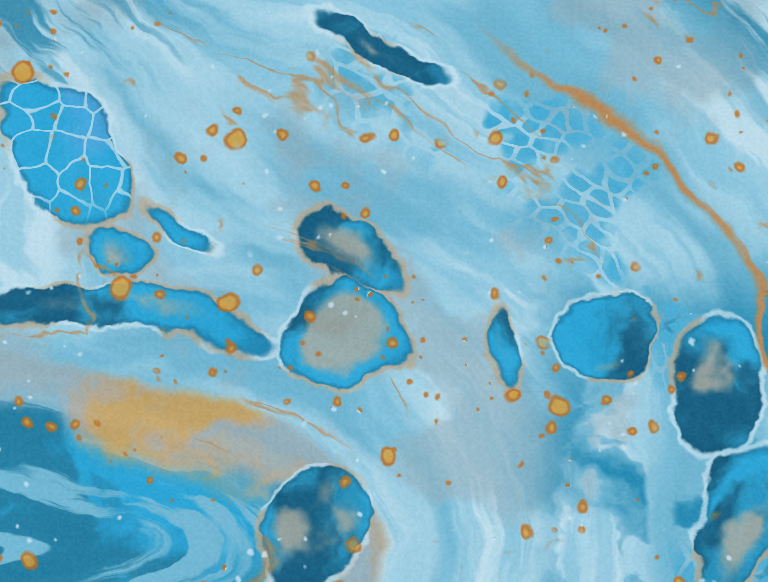
A Shadertoy shader for this background:

```glsl
// Marbled fluid paint: pale blue streams bending around teal pools, with rust veins and drops.

const vec3 MILK = vec3(0.77, 0.88, 0.93);
const vec3 PALE = vec3(0.62, 0.81, 0.89);
const vec3 MID = vec3(0.44, 0.71, 0.82);
const vec3 BRIGHT = vec3(0.18, 0.65, 0.84);
const vec3 DEEP = vec3(0.16, 0.51, 0.65);
const vec3 DARK = vec3(0.09, 0.34, 0.47);
const vec3 GREY = vec3(0.58, 0.69, 0.74);
const vec3 TAN = vec3(0.71, 0.66, 0.57);
const vec3 RUST = vec3(0.73, 0.44, 0.17);

float hash(vec2 p) {
    return fract(sin(dot(p, vec2(127.1, 311.7))) * 43758.5453);
}

float noise(vec2 p) {
    vec2 i = floor(p), f = fract(p);
    f = f * f * (3.0 - 2.0 * f);
    return mix(mix(hash(i), hash(i + vec2(1, 0)), f.x),
               mix(hash(i + vec2(0, 1)), hash(i + vec2(1, 1)), f.x), f.y);
}

float fbm(vec2 p) {
    float sum = 0.0, amp = 0.516;
    for (int i = 0; i < 5; i++) {
        sum += amp * noise(p);
        p = p * 2.03 + vec2(17.3, 9.1);
        amp *= 0.5;
    }
    return sum;
}

vec2 warp(vec2 p, float scale, float amount) {
    return p + amount * (vec2(fbm(p * scale + 3.7), fbm(p * scale + 41.2)) - 0.5);
}

// Stream coordinates: x across the current, y along it
vec2 current(vec2 p) {
    float d = 0.4 - p.x;
    float left = 0.5 * (d + sqrt(d * d + 0.02));
    float slope = mix(0.25, 1.1, smoothstep(0.4, 0.9, p.y));
    return vec2(length(vec2(left - d, p.y - 0.05)) - slope * left, p.x - p.y);
}

float ellipse(vec2 p, vec2 radii, float tilt) {
    float c = cos(tilt), s = sin(tilt);
    p = vec2(c * p.x + s * p.y, c * p.y - s * p.x);
    return (length(p / radii) - 1.0) * min(radii.x, radii.y);
}

// Large pools: centre, radii and tilt
float pools(vec2 p) {
    vec4 shape[12] = vec4[12](
        vec4(0.10, 0.74, 0.16, 0.09), vec4(0.21, 0.56, 0.06, 0.04), vec4(0.21, 0.455, 0.28, 0.045),
        vec4(0.60, 0.41, 0.11, 0.09), vec4(0.62, 0.55, 0.11, 0.05), vec4(0.54, 0.09, 0.11, 0.08),
        vec4(1.06, 0.43, 0.08, 0.08), vec4(1.24, 0.33, 0.12, 0.07), vec4(1.26, 0.10, 0.14, 0.07),
        vec4(0.65, 0.915, 0.12, 0.035), vec4(0.32, 0.61, 0.07, 0.02), vec4(0.89, 0.41, 0.07, 0.025));
    float tilt[12] = float[12](-0.8, -0.4, -0.12, -0.2, -0.5, 0.4, -1.0, 1.4, 1.2, -0.45, -0.6, -1.4);
    float d = 1.0;
    for (int i = 0; i < 12; i++) d = min(d, ellipse(p - shape[i].xy, shape[i].zw, tilt[i]));
    return d;
}

// Width of the gap between neighbouring cells
float lacing(vec2 p) {
    vec2 cell = floor(p);
    float near = 9.0, next = 9.0;
    for (int k = 0; k < 9; k++) {
        vec2 c = cell + vec2(k % 3 - 1, k / 3 - 1);
        float d = length(c + 0.15 + 0.7 * vec2(hash(c), hash(c + 31.7)) - p);
        next = min(next, max(near, d));
        near = min(near, d);
    }
    return next - near;
}

// Signed distance to sparse drops, in canvas units
float drops(vec2 p, float scale, float share) {
    vec2 c = floor(p * scale);
    vec2 offset = fract(p * scale) - 0.3 - 0.4 * vec2(hash(c + 5.1), hash(c + 8.3));
    float radius = 0.08 + 0.16 * hash(c + 2.9);
    return (hash(c) < share ? length(offset) - radius : 1.0) / scale;
}

void mainImage(out vec4 fragColor, in vec2 fragCoord) {
    vec2 p = fragCoord / iResolution.y;
    float px = 1.5 / iResolution.y;
    vec2 q = warp(warp(p, 3.0, 0.14), 9.0, 0.035);
    vec2 flow = current(q);
    float broad = fbm(flow * vec2(9.0, 1.6));
    float fine = fbm(flow * vec2(34.0, 3.0) + 20.0);
    float swirl = fbm(warp(p, 5.0, 0.35) * 6.0);
    float patchy = fbm(p * 5.0 + 60.0);

    // Pale streams with milky and tinted streaks
    vec3 col = mix(MID, PALE, smoothstep(0.28, 0.50, broad));
    col = mix(col, MILK, 0.8 * smoothstep(0.50, 0.68, broad));
    col = mix(col, MID, 0.5 * smoothstep(0.52, 0.68, fine));
    col = mix(col, GREY, 0.6 * smoothstep(0.56, 0.68, patchy));
    float corner = smoothstep(1.12, 1.32, flow.x) + 0.8 * smoothstep(0.45, 0.05, p.x) * smoothstep(0.75, 0.95, p.y);
    col = mix(col, DEEP, corner * smoothstep(0.42, 0.60, fine));

    // Teal delta on the lower right, basin on the lower left
    float delta = smoothstep(0.82, 1.05, q.x) * smoothstep(0.56, 0.40, q.y);
    float channel = smoothstep(0.03, 0.015, abs(flow.x - 0.76));
    vec3 teal = mix(MID, mix(DEEP, BRIGHT, 0.3), smoothstep(0.42, 0.58, swirl));
    col = mix(col, teal, delta * (1.0 - channel) * smoothstep(0.40, 0.46, swirl + 0.3 * (broad - 0.5)));
    float basin = smoothstep(0.26, 0.235, flow.x);
    vec3 shore = mix(GREY, TAN, smoothstep(0.42, 0.60, swirl));
    shore = mix(shore, vec3(0.77, 0.64, 0.38), 0.8 * smoothstep(0.57, 0.66, swirl));
    vec3 water = mix(mix(DEEP, BRIGHT, smoothstep(0.36, 0.56, swirl)), MID, smoothstep(0.52, 0.62, fine));
    col = mix(col, mix(water, shore, smoothstep(0.09, 0.17, flow.x + 0.2 * (swirl - 0.5))), basin);

    // Laced cells beside the streams
    float laceArea = smoothstep(0.16, 0.08, abs(flow.x - 0.88)) * smoothstep(0.50, 0.58, patchy);
    float gap = lacing(flow * vec2(30.0, 14.0));
    col = mix(col, mix(MID, BRIGHT, swirl), laceArea * smoothstep(0.12, 0.22, gap));

    // Pools with clouded centres, dark margins and thin pale rims
    float pool = pools(warp(warp(p, 6.0, 0.11), 20.0, 0.03));
    vec3 body = mix(DEEP, BRIGHT, smoothstep(0.38, 0.56, swirl));
    body = mix(body, DARK, 0.75 * smoothstep(0.46, 0.32, swirl));
    float blueSide = smoothstep(0.35, 0.2, p.x) * smoothstep(0.6, 0.68, p.y);
    body = mix(body, mix(vec3(0.32, 0.68, 0.90), BRIGHT, smoothstep(0.4, 0.6, swirl)), 0.8 * blueSide);
    body = mix(body, mix(GREY, TAN, 0.6), 0.85 * (1.0 - blueSide) * smoothstep(-0.015, -0.04, pool) * smoothstep(0.48, 0.58, patchy));
    body = mix(body, DARK, 0.5 * smoothstep(-0.012, 0.0, pool));
    body = mix(body, PALE, blueSide * smoothstep(0.10, 0.04, lacing(q * 16.0)));
    col = mix(col, body, smoothstep(px, -px, pool));
    float rim = smoothstep(0.0035 + px, 0.001, abs(pool - 0.002));
    col = mix(col, mix(MILK, TAN, smoothstep(0.48, 0.58, patchy)), 0.75 * rim);

    // Rust veins drawn out by the current
    float vein = smoothstep(0.018, 0.0, abs(flow.x - 1.01)) * smoothstep(0.8, 0.95, p.x);
    vein += 0.7 * smoothstep(0.02, 0.0, abs(broad - 0.47)) * smoothstep(0.55, 0.64, fbm(p * 7.0 + 12.0));
    col = mix(col, mix(TAN, RUST, fine), vein * smoothstep(0.40, 0.56, fine));

    // Scattered drops, from ringed rust spots to fine flecks
    for (int i = 0; i < 3; i++) {
        float scale = 11.0 * exp2(float(i));
        float d = drops(warp(p, 25.0, 0.02) + float(i) * 3.3, scale, 0.10);
        vec3 ink = mix(RUST, vec3(0.82, 0.62, 0.25), smoothstep(-0.003, -0.008, d));
        ink = i == 2 ? mix(MILK, RUST, step(0.5, swirl)) : ink;
        col = mix(col, ink, 0.85 * smoothstep(px, -px, d) * smoothstep(0.42, 0.52, patchy));
    }

    col += 0.035 * (noise(p * 260.0) - 0.5) + 0.05 * (fine - 0.5);
    fragColor = vec4(clamp(col, 0.0, 1.0), 1.0);
}
```
